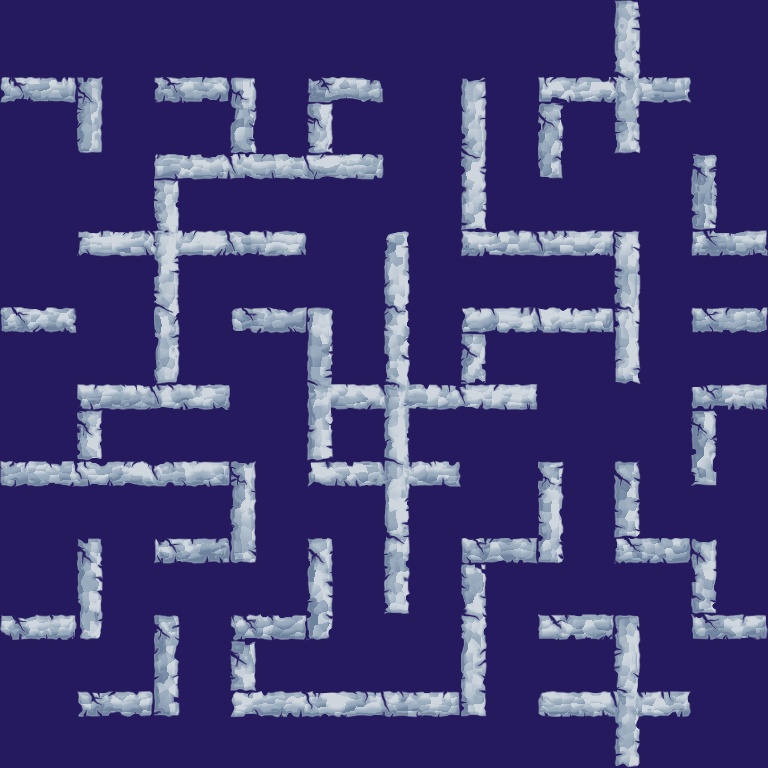
A three.js fragment shader for this pattern:

```glsl
// A maze of cracked, chiselled ice walls on deep violet.
// Every inner post of a square grid grows one wall in a hashed direction;
// walls are boxes with ragged edges, tapered cracks and Voronoi facets.
varying vec2 vUv;

#define CELLS 10.0
#define THICK 0.335
#define SOFT 0.014
#define RAGGED 0.026
#define FACETS vec2(7.5, 10.0)
#define SEED 17.0
#define BACK vec3(0.145, 0.100, 0.370)
#define SHADE vec3(0.43, 0.51, 0.62)
#define MID vec3(0.60, 0.67, 0.74)
#define LIGHT vec3(0.81, 0.84, 0.87)

const vec2 X = vec2(1.0, 0.0);
const vec2 Y = vec2(0.0, 1.0);

float hash(vec2 p) {
  vec3 h = fract(p.xyx * 0.1031);
  h += dot(h, h.yzx + 33.33);
  return fract((h.x + h.y) * h.z);
}

float noise(vec2 p) {
  vec2 i = floor(p), f = fract(p);
  f *= f * (3.0 - 2.0 * f);
  return mix(mix(hash(i), hash(i + X), f.x),
             mix(hash(i + Y), hash(i + X + Y), f.x), f.y);
}

// Direction hashed for a post; border posts grow nothing.
vec2 rawPick(vec2 v) {
  if (min(v.x, v.y) < 0.5 || max(v.x, v.y) > CELLS - 0.5) return vec2(0.0);
  float h = hash(v + SEED) * 4.0;
  return h < 1.0 ? X : h < 2.0 ? Y : h < 3.0 ? -X : -Y;
}

// Turns aside when the neighbour already grows the same wall.
vec2 pick(vec2 v) {
  vec2 r = rawPick(v);
  bool taken = r.x + r.y < -0.5 && distance(rawPick(v + r), -r) < 0.1;
  return taken ? vec2(r.y, -r.x) : r;
}

bool joins(vec2 a, vec2 step1) {
  return distance(pick(a), step1) < 0.1 || distance(pick(a + step1), -step1) < 0.1;
}

// Signed distance to a crack tapering from a to b.
float crack(vec2 p, vec2 a, vec2 b, float width) {
  vec2 ab = b - a;
  float h = clamp(dot(p - a, ab) / dot(ab, ab), 0.0, 1.0);
  return length(p - a - ab * h) - width * (1.0 - 0.8 * h);
}

// Facet tone: one level per chip plus a slope across it.
float facets(vec2 p) {
  vec2 cell = floor(p);
  float best = 9.0, tone = 0.0;
  for (int j = -1; j <= 1; j++)
    for (int i = -1; i <= 1; i++) {
      vec2 c = cell + vec2(float(i), float(j));
      vec2 o = c + 0.15 + 0.7 * vec2(hash(c), hash(c + 41.0)) - p;
      float d = dot(o, o);
      if (d < best) {
        best = d;
        tone = hash(c + 73.0) - 0.5 + 0.5 * o.y + 0.2 * o.x;
      }
    }
  return tone;
}

// s: along, across; ends: start and stop; before/after: wall runs on; lit: light side at 0.
vec4 wall(vec2 s, vec2 base, vec2 ends, bool before, bool after, bool flipped) {
  vec2 w = s + base * vec2(1.0, 7.0);
  float lo = before ? -1.0 : ends.x + 0.005;
  float hi = after ? 2.0 : ends.y - 0.005;
  float d = min(min(s.x - lo, hi - s.x), min(s.y, THICK - s.y));
  d -= RAGGED * noise(w * 15.0) + 0.05 * smoothstep(0.68, 0.9, noise(w * 9.0 + 5.0));

  // Short nicks along both long edges
  vec2 z = s + 0.05 * (vec2(noise(w * 16.0), noise(w * 16.0 + 30.0)) - 0.5);
  float slot = floor(w.x / 0.16);
  for (int i = -1; i <= 1; i++) {
    vec2 id = vec2(slot + float(i), base.y * 3.0 + 60.0);
    float r = hash(id + 7.0), side = step(0.5, hash(id));
    vec2 a = vec2((id.x + r) * 0.16 - base.x, side * THICK);
    vec2 b = a + vec2(0.08 * (r - 0.5), (1.0 - 2.0 * side) * (0.03 + 0.07 * hash(id + 19.0)));
    d = min(d, crack(z, a, b, 0.022));
  }
  // Seams where walls run on, a forked crack in lone ones
  if (before) d = min(d, crack(z, vec2(-0.04, 0.0), vec2(0.06, 0.25), 0.024));
  if (after) d = min(d, crack(z, vec2(0.96, 0.0), vec2(1.06, 0.25), 0.024));
  bool lone = !before && !after;
  if (lone) {
    vec2 o = vec2(ends.x, 0.0);
    d = min(d, crack(z, o + vec2(0.15, 0.0), o + vec2(0.31, 0.2), 0.025));
    d = min(d, crack(z, o + vec2(0.21, 0.1), o + vec2(0.34, 0.08), 0.016));
  }
  // Light falls across the wall, broken up by the facets
  float across = s.y / THICK;
  if (flipped) across = 1.0 - across;
  vec2 bend = 0.05 * vec2(noise(w * 7.0), noise(w * 7.0 + 11.0));
  float tone = 1.0 - 0.75 * across + 0.55 * facets((w + bend) * FACETS);
  tone += 0.35 * (noise(w * 5.0 + 3.0) - 0.5) - (lone ? 0.1 : 0.0);
  tone -= 0.3 * (1.0 - smoothstep(0.02, 0.06, d));
  vec3 color = mix(SHADE, MID, smoothstep(0.0, 0.4, tone));
  color = mix(color, LIGHT, smoothstep(0.4, 0.85, tone));
  // Pale rim
  color = mix(color, mix(MID, LIGHT, 0.3), 0.6 * (1.0 - smoothstep(0.0, 0.025, d)));
  return vec4(color, smoothstep(-SOFT, SOFT, d));
}

// Upright wall below a post; yields its top to a level wall and fills open corners.
vec4 upright(vec2 id, vec2 q) {
  if (!joins(id, Y)) return vec4(0.0);
  bool above = joins(id - Y, Y), below = joins(id + Y, Y);
  bool shifted = !above && joins(id, X);
  bool corner = !below && !joins(id + Y, X) && (shifted || joins(id, Y) && joins(id + Y - X, X));
  if (q.y > 1.0 && !corner) return vec4(0.0);
  vec2 ends = vec2(shifted ? THICK : 0.0, corner ? 1.0 + THICK : 1.0);
  return wall(q.yx, id.yx + vec2(0.0, 20.0), ends, above, below, true);
}

void main() {
  vec2 p = vec2(vUv.x, 1.0 - vUv.y) * CELLS;
  vec2 id = floor(p), q = p - id;
  vec3 color = BACK;
  if (joins(id, X)) {
    vec4 level = wall(q, id, vec2(0.0, 1.0), joins(id - X, X), joins(id + X, X), false);
    color = mix(color, level.rgb, level.a);
  }
  vec4 own = upright(id, q);
  color = mix(color, own.rgb, own.a);
  vec4 upper = upright(id - Y, q + Y);
  color = mix(color, upper.rgb, upper.a);
  gl_FragColor = vec4(color, 1.0);
}
```
